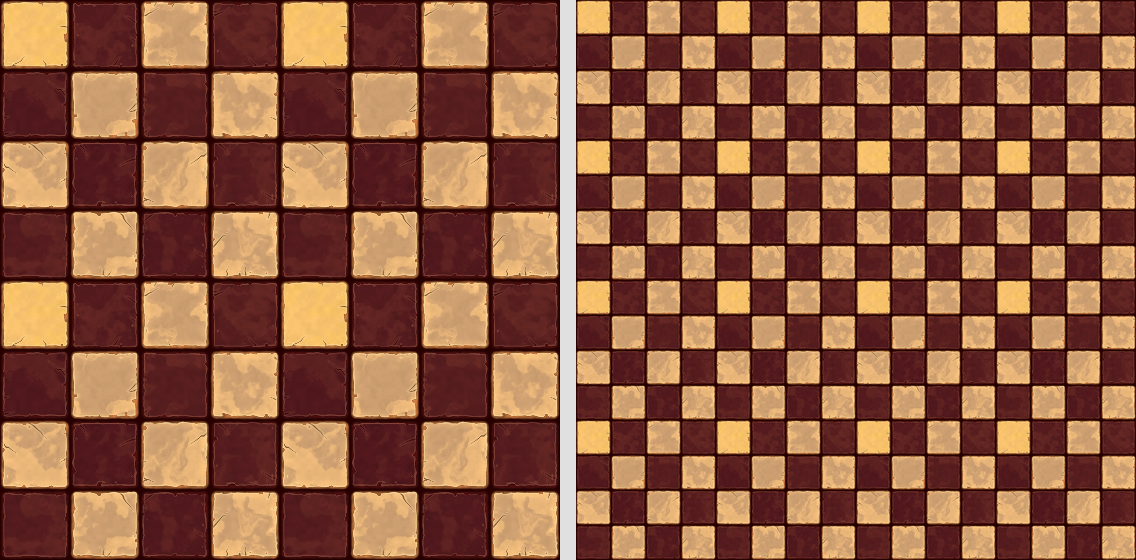
Left, the tile; right, the same tile 2 across and 2 down.
Reproduce this texture procedurally as a Shadertoy shader.

```glsl
// Seamless checkerboard of worn, bevelled stone tiles in cream and dark maroon.

#define REPEATS 8.0            // tiles across and down
#define VARIANTS 4.0           // tile looks before they recur; divides REPEATS
#define SLAB_HALF 0.487        // half width of a slab, in tile units
#define SLAB_CORNER 0.085
#define FACE_HALF 0.452        // half width of the flat top face
#define FACE_CORNER 0.035
#define EDGE_WEAR 0.030        // waviness of the face outline
#define CHIP_DEPTH 0.045
#define CRACKS 4
#define CRACK_WIDTH 0.011
#define GOLDEN_TILE vec2(0.0, 3.0)

const vec3 GROUT       = vec3(0.16, 0.00, 0.00);
const vec3 PLUM        = vec3(0.31, 0.09, 0.11);
const vec3 RUSSET      = vec3(0.40, 0.16, 0.14);
const vec3 PLUM_BEVEL  = vec3(0.27, 0.05, 0.05);
const vec3 PLUM_RIM    = vec3(0.58, 0.31, 0.25);
const vec3 TAN         = vec3(0.80, 0.62, 0.44);
const vec3 CREAM       = vec3(0.96, 0.75, 0.49);
const vec3 GOLD        = vec3(0.97, 0.76, 0.40);
const vec3 TAN_BEVEL   = vec3(0.66, 0.39, 0.20);
const vec3 CREAM_RIM   = vec3(1.00, 0.87, 0.63);

float hash(vec2 p) {
    vec3 a = fract(p.xyx * 0.1031);
    a += dot(a, a.yzx + 33.33);
    return fract((a.x + a.y) * a.z);
}

float noise(vec2 p) {
    vec2 i = floor(p), f = fract(p);
    f = f * f * (3.0 - 2.0 * f);
    return mix(mix(hash(i), hash(i + vec2(1, 0)), f.x),
               mix(hash(i + vec2(0, 1)), hash(i + vec2(1, 1)), f.x), f.y);
}

float fbm(vec2 p) {
    float sum = 0.0, amp = 0.53;
    for (int i = 0; i < 4; i++) {
        sum += amp * noise(p);
        p = p * 2.03 + 11.7;
        amp *= 0.5;
    }
    return sum;
}

float roundBox(vec2 p, float halfSize, float radius) {
    vec2 d = abs(p) - halfSize + radius;
    return length(max(d, 0.0)) + min(max(d.x, d.y), 0.0) - radius;
}

// Distance to tapering cracks that start on random sides of the face
float crackDistance(vec2 q, vec2 seed) {
    float nearest = 1.0;
    for (int i = 0; i < CRACKS; i++) {
        vec2 s = seed + float(i) * vec2(3.7, 5.3);
        vec2 a = hash(s) < 0.5 ? q : q.yx;
        if (hash(s + 1.1) < 0.5) a = -a;
        float depth = a.y + FACE_HALF + 0.01;
        float reach = mix(0.05, 0.27, pow(hash(s + 2.3), 2.0));
        float start = (hash(s + 3.9) - 0.5) * 0.85;
        float lean = (hash(s + 4.7) - 0.5) * 2.4;
        float wiggle = (noise(vec2(depth * 22.0, float(i)) + seed) - 0.5) * 0.035;
        float side = abs(a.x - start - lean * depth - wiggle) / sqrt(1.0 + lean * lean);
        float taper = CRACK_WIDTH * (1.0 - depth / reach);
        nearest = min(nearest, max(side - taper, depth - reach));
    }
    return nearest;
}

void mainImage(out vec4 fragColor, in vec2 fragCoord) {
    // Tile coordinates; the wrapped id keeps every random choice periodic
    vec2 p = fragCoord / iResolution.xy * REPEATS;
    vec2 id = mod(floor(p), VARIANTS);
    vec2 q = fract(p) - 0.5;
    vec2 seed = id * 23.0 + 9.0;
    float px = REPEATS / min(iResolution.x, iResolution.y);
    bool isLight = mod(id.x + id.y, 2.0) > 0.5;
    bool isGolden = id == GOLDEN_TILE;
    float tone = hash(seed + 0.5);

    // Slab and worn face outlines
    vec2 shift = (vec2(tone, hash(seed + 6.1)) - 0.5) * 0.014 + vec2(0.0, 0.004);
    float slab = roundBox(q, SLAB_HALF, SLAB_CORNER) + (noise(q * 10.0 + seed) - 0.5) * 0.008;
    float face = roundBox(q - shift, FACE_HALF, FACE_CORNER);
    face += (noise(q * 8.0 + seed) - 0.5) * EDGE_WEAR + (noise(q * 27.0 + seed) - 0.5) * 0.012;
    face += CHIP_DEPTH * smoothstep(0.72, 0.95, noise(q * 13.0 + seed + 4.0));

    // Painted clouds inside the face
    vec2 warp = vec2(fbm(q * 3.0 + seed), fbm(q * 3.0 + seed + 5.2)) - 0.5;
    float cloud = fbm(q * 2.6 + warp * 2.2 + seed);
    float patches = smoothstep(0.47, 0.60, cloud + (tone - 0.5) * 0.08);
    float grain = fbm(q * 12.0 + seed) - 0.5;
    float edgeGlow = smoothstep(-0.13, 0.0, face);

    vec3 faceColor, bevelColor, rimColor;
    if (isLight) {
        faceColor = mix(TAN, CREAM, clamp(patches * 0.75 + edgeGlow * 0.4, 0.0, 1.0));
        if (isGolden) faceColor = mix(GOLD, CREAM, patches * 0.35);
        faceColor *= 1.0 + grain * 0.10;
        bevelColor = TAN_BEVEL * (1.0 + grain * 0.7);
        rimColor = CREAM_RIM;
    } else {
        faceColor = mix(PLUM, RUSSET, clamp(patches * 0.5 + tone * 0.5, 0.0, 1.0));
        faceColor *= 1.0 + grain * 0.22 - edgeGlow * 0.05;
        bevelColor = PLUM_BEVEL * (1.0 + grain * 0.5);
        rimColor = PLUM_RIM;
    }

    // Cracks with a faint lit lip
    float crack = crackDistance(q, seed);
    float lip = 1.0 - smoothstep(0.0, 0.018 + px, crack);
    faceColor = mix(faceColor, rimColor, lip * 0.35);
    vec3 crackColor = isLight ? TAN_BEVEL * 0.62 : GROUT;
    faceColor = mix(faceColor, crackColor, 0.85 * (1.0 - smoothstep(-px * 0.5, px * 0.5, crack)));

    // Uneven bright rim along the face edge
    float rim = 1.0 - smoothstep(0.004, 0.010 + px * 0.5, abs(face + 0.009));
    faceColor = mix(faceColor, rimColor, rim * mix(0.25, 0.85, noise(q * 6.0 + seed + 2.0)));

    // Layers: grout, rounded bevel, contact shadow, face
    bevelColor *= mix(1.08, 0.62, smoothstep(-0.035, 0.0, slab));
    vec3 color = mix(bevelColor, GROUT, smoothstep(-0.010 - px * 0.5, 0.004 + px * 0.5, slab));
    color *= 1.0 - 0.28 * (1.0 - smoothstep(0.0, 0.014, face));
    color = mix(color, faceColor, 1.0 - smoothstep(-px * 0.6, px * 0.6, face));

    fragColor = vec4(clamp(color, 0.0, 1.0), 1.0);
}
```
